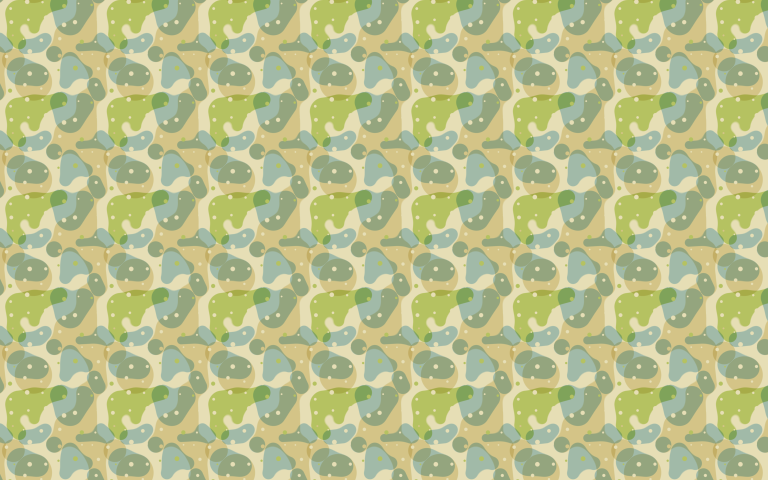
A WebGL 2 fragment shader for this pattern:

```glsl
#version 300 es
precision highp float;

#define UNITS 720.0               // design units per canvas height
#define TILE vec2(152.3, 146.5)   // repeat size in design units
#define ORIGIN vec2(384.0, 480.0) // tile corner on the canvas
#define MELT 16.0                 // roundness where limbs join
#define DOT_GRID 6.0              // dot cells along each tile side
#define DOT_MAX 3.6               // largest dot radius

uniform vec2 u_resolution;
out vec4 outColor;

const vec3 CREAM = vec3(0.90, 0.87, 0.71);
const vec3 TAN = vec3(0.83, 0.77, 0.53);
const vec3 BLUE = vec3(0.63, 0.73, 0.66);
const vec3 GREEN = vec3(0.71, 0.76, 0.38);

vec2 wrapTile(vec2 p) {
  return p - TILE * round(p / TILE);
}

float disc(vec2 p, vec2 center, float radius) {
  return length(wrapTile(p - center)) - radius;
}

// Capsule from a to b, repeated with the tile
float limb(vec2 p, vec2 a, vec2 b, float radius) {
  vec2 halfAxis = 0.5 * (b - a);
  vec2 q = wrapTile(p - 0.5 * (a + b));
  float t = clamp(dot(q, halfAxis) / dot(halfAxis, halfAxis), -1.0, 1.0);
  return length(q - halfAxis * t) - radius;
}

float melt(float a, float b) {
  float h = max(MELT - abs(a - b), 0.0) / MELT;
  return min(a, b) - 0.25 * h * h * MELT;
}

float greenShape(vec2 p) {
  float d = limb(p, vec2(101, 70), vec2(122, 67), 17.0);
  d = melt(d, limb(p, vec2(126, 66), vec2(163, 56), 11.0));
  d = melt(d, limb(p, vec2(94, 76), vec2(92, 104), 9.0));
  d = melt(d, disc(p, vec2(102, 117), 10.0));
  return melt(d, limb(p, vec2(125, 72), vec2(125, 96), 7.0));
}

float blueShape(vec2 p) {
  // Hooked blob
  float hook = limb(p, vec2(164, 60), vec2(172, 82), 16.0);
  hook = melt(hook, limb(p, vec2(180, 88), vec2(197, 63), 17.0));
  // Three-lobed blob
  float lobes = limb(p, vec2(178, 142), vec2(180, 154), 11.0);
  lobes = melt(lobes, limb(p, vec2(182, 155), vec2(202, 162), 10.0));
  lobes = melt(lobes, limb(p, vec2(178, 156), vec2(171, 177), 9.0));
  // Round pair
  float pair = melt(disc(p, vec2(104, 160), 21.0), disc(p, vec2(130, 166), 16.0));
  // Fish and its neighbour
  float fish = limb(p, vec2(40, 124), vec2(76, 122), 6.0);
  fish = melt(fish, limb(p, vec2(72, 110), vec2(84, 122), 8.0));
  float bean = melt(limb(p, vec2(111, 123), vec2(130, 121), 11.0),
                    disc(p, vec2(142, 111), 8.0));
  // Loose pebbles
  float pebbles = min(disc(p, vec2(154, 134), 12.0),
                      limb(p, vec2(62, 34), vec2(68, 47), 11.0));
  return min(min(min(hook, lobes), min(pair, fish)), min(bean, pebbles));
}

float tanShape(vec2 p) {
  float d = limb(p, vec2(28, 112), vec2(62, 138), 18.0);
  d = melt(d, limb(p, vec2(64, 142), vec2(69, 190), 13.0));
  d = melt(d, limb(p, vec2(50, 57), vec2(51, 102), 15.0));
  d = melt(d, limb(p, vec2(16, 103), vec2(43, 91), 12.0));
  return melt(d, limb(p, vec2(26, 113), vec2(3, 133), 13.0));
}

vec3 hash3(vec2 cell) {
  vec3 h = fract(cell.xyx * vec3(0.1031, 0.1130, 0.0973));
  h += dot(h, h.yzx + 33.33);
  return fract((h.xxy + h.yzz) * h.zyx);
}

float coverage(float d, float pixel) {
  return 1.0 - smoothstep(-0.7 * pixel, 0.7 * pixel, d);
}

// Translucent ink that multiplies what lies under it
void layInk(inout vec3 color, vec3 ink, float amount) {
  color *= mix(vec3(1.0), ink / CREAM, amount);
}

void main() {
  float pixel = UNITS / u_resolution.y;
  vec2 p = vec2(1, -1) * gl_FragCoord.xy * pixel + vec2(-1, 1) * ORIGIN;

  // Overlapping shapes
  vec3 color = CREAM;
  layInk(color, TAN, coverage(tanShape(p), pixel));
  float rounds = min(disc(p, vec2(123, 176), 28.0), disc(p, vec2(93, 143), 17.0));
  layInk(color, TAN, coverage(rounds, pixel));
  layInk(color, BLUE, coverage(blueShape(p), pixel));
  layInk(color, GREEN, coverage(greenShape(p), pixel));

  // Scattered dots, one per cell, the same in every tile
  vec2 grid = mod(p / TILE, 1.0) * DOT_GRID;
  vec2 cell = min(floor(grid), DOT_GRID - 1.0);
  vec3 rnd = hash3(cell + 7.0);
  vec2 center = 0.5 + 0.5 * (rnd.xy - 0.5);
  float radius = DOT_MAX * mix(0.3, 1.0, rnd.z);
  float d = length((grid - cell - center) * TILE / DOT_GRID) - radius;
  float pick = fract(rnd.z * 17.0 + rnd.x);
  vec3 dotColor = pick < 0.7 ? CREAM : (pick < 0.85 ? TAN : GREEN);
  color = mix(color, dotColor, coverage(d, pixel));

  outColor = vec4(color, 1.0);
}
```
